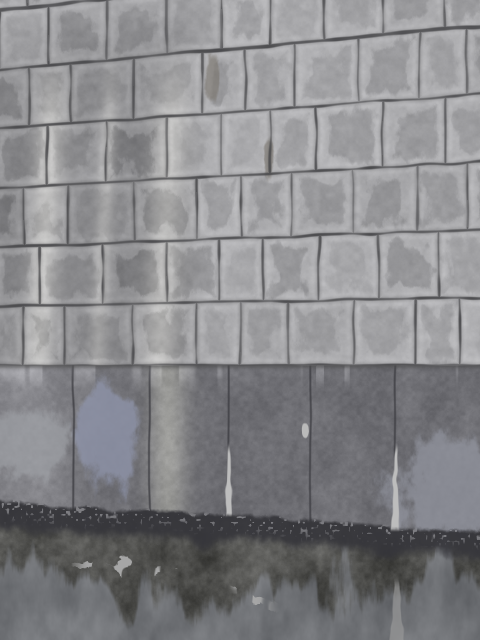
Reproduce this texture procedurally as a Shadertoy shader.

```glsl
float hash(vec2 p) {
    vec3 q = fract(p.xyx * 0.1031);
    q += dot(q, q.yzx + 33.33);
    return fract((q.x + q.y) * q.z);
}

float noise(vec2 p) {
    vec2 i = floor(p), f = fract(p);
    f = f * f * (3.0 - 2.0 * f);
    return mix(mix(hash(i), hash(i + vec2(1, 0)), f.x),
               mix(hash(i + vec2(0, 1)), hash(i + vec2(1, 1)), f.x), f.y);
}

float fbm(vec2 p) {
    float sum = 0.0, amp = 0.5;
    for (int i = 0; i < 5; i++, amp *= 0.5) {
        sum += amp * noise(p);
        p = p * 2.03 + 17.3;
    }
    return sum;
}

float band(float d, float halfWidth, float aa) {
    return 1.0 - smoothstep(halfWidth - aa, halfWidth + aa, abs(d));
}

float glow(float x, float centre, float width) {
    float d = (x - centre) / width;
    return exp(-d * d);
}

// Soft spot with a ragged outline
float blot(vec2 p, vec2 centre, vec2 size) {
    float d = length((p - centre) / size) + fbm(p * vec2(45, 28)) - 0.5;
    return 1.0 - smoothstep(0.75, 1.1, d);
}

// Vertical run that widens toward its foot
float drip(vec2 p, float x, float top, float foot, float width, float aa) {
    float along = clamp((p.y - top) / (foot - top), 0.0, 1.0);
    float d = p.x - x + (noise(p * 60.0) - 0.5) * 0.004;
    return band(d, width * (0.25 + 0.75 * along), aa)
         * smoothstep(top, top + 0.02, p.y) * (1.0 - smoothstep(foot - 0.008, foot, p.y));
}

// Uneven joint positions, staggered on every other course
float blockJoint(float i, float row) {
    float odd = mod(row, 2.0);
    float sway = mix(-0.018 * sin(1.57 * i) * exp(-0.12 * i), 0.011 * sin(1.3 * i - 1.7), odd);
    float jitter = (hash(vec2(i + 4.0, row + 9.0)) - 0.5) * 0.012;
    return 0.035 + 0.086 * i + 0.039 * odd + sway + jitter + 0.002 * row;
}

float slabJoint(float i) {
    return 0.1146 + 0.117 * i + 0.0022 * i * i;
}

// Pale bands of light on the left side
float lightColumns(vec2 p) {
    float x = p.x + 0.05 * (p.y - 0.3);
    float sum = glow(x, 0.073, 0.023) + 0.65 * glow(x, 0.165, 0.014) + glow(x, 0.262, 0.028);
    return sum * smoothstep(0.05, 0.2, p.y);
}

vec3 blockWall(vec2 p, float baseY, float aa) {
    float rowHeight = 0.0925 + 0.018 * p.x;
    float warp = (noise(p * 24.0) - 0.5) * 0.0035;
    float course = (baseY - p.y + warp) / rowHeight;
    float row = floor(course), dx = 1.0, block = 0.0;
    float dy = min(fract(course), 1.0 - fract(course)) * rowHeight;
    for (int i = -1; i < 10; i++) {
        float d = p.x + warp - blockJoint(float(i), row);
        dx = min(dx, abs(d));
        block += step(0.0, d);
    }
    float tone = hash(vec2(block, row) + 3.0), edge = min(dx, dy);
    // Weathered centres and pale rims
    vec3 col = vec3(0.675, 0.675, 0.685) + (tone - 0.5) * 0.045 + (fbm(p * 95.0) - 0.5) * 0.09;
    float ragged = edge + (fbm(p * vec2(42, 26) + tone * 40.0) - 0.5) * 0.05;
    col -= smoothstep(0.012, 0.021, ragged) * (0.025 + 0.07 * hash(vec2(row, block) + 21.0));
    col += 0.035 * glow(edge, 0.007, 0.005);
    // Shade on the left, crossed by light
    col -= 0.1 * (1.0 - smoothstep(0.27, 0.33, p.x)) * smoothstep(-0.05, 0.15, p.y);
    col += lightColumns(p) * vec3(0.17, 0.168, 0.155);
    // Brown runs below joints
    float rust = blot(p, vec2(0.42, 0.245), vec2(0.009, 0.032)) + blot(p, vec2(0.333, 0.12), vec2(0.012, 0.045));
    col = mix(col, vec3(0.47, 0.45, 0.42), rust * 0.6);
    // Mortar, heavier near the top
    float wear = noise(p * 38.0), heavy = 1.0 - smoothstep(0.02, 0.13, p.y);
    float across = band(dy, 0.0012 + 0.0013 * wear * (1.0 + heavy), aa);
    float upright = band(dx, 0.0008 + 0.0016 * wear, aa) * (0.6 + 0.4 * tone);
    col *= 1.0 - 0.1 * glow(edge, 0.0, 0.005);
    return mix(col, vec3(0.29, 0.29, 0.3), max(across, upright) * (0.6 + 0.4 * wear));
}

vec3 slabBand(vec2 p, float baseY, float aa) {
    vec3 col = vec3(0.435, 0.435, 0.455) + (fbm(p * vec2(22, 14)) + fbm(p * 130.0) - 1.0) * 0.1;
    col += 0.1 * glow(p.x, 0.045, 0.07) + vec3(0.17, 0.17, 0.14) * glow(p.x, 0.262, 0.03);
    col = mix(col, vec3(0.63, 0.64, 0.66), 0.65 * blot(p, vec2(0.04, 0.69), vec2(0.075, 0.06)));
    col = mix(col, vec3(0.55, 0.57, 0.65), 0.85 * blot(p, vec2(0.168, 0.68), vec2(0.052, 0.085)));
    col = mix(col, vec3(0.57, 0.58, 0.62), 0.75 * blot(p, vec2(0.71, 0.76), vec2(0.1, 0.085)));
    for (float k = 0.0; k < 5.0; k++) {
        float x = slabJoint(k), limed = step(1.0, k) * (1.0 - mod(k, 2.0));
        float bend = (noise(vec2(k, p.y * 20.0)) - 0.5) * 0.003;
        col = mix(col, vec3(0.24, 0.24, 0.26), 0.8 * band(p.x - x + bend, 0.0015, aa));
        col = mix(col, vec3(0.74), limed * drip(p, x, 0.69, 0.83, 0.006, aa));
    }
    col = mix(col, vec3(0.73), blot(p, vec2(0.477, 0.673), vec2(0.006, 0.012)));
    // Short pale runs and shadow under the blocks
    float runs = smoothstep(0.68, 0.8, noise(vec2(p.x * 70.0, 2.0)));
    col += 0.13 * runs * (1.0 - smoothstep(baseY, baseY + 0.045, p.y));
    return mix(col, vec3(0.3), 0.6 * glow(p.y, baseY, 0.005));
}

vec3 footing(vec2 p, float depth, float aa) {
    float cloud = fbm(p * vec2(28, 14)) - 0.5;
    vec3 col = vec3(0.32, 0.32, 0.31) + cloud * 0.25 + (fbm(p * 110.0) - 0.5) * 0.14;
    float tide = 0.92 + 0.025 * sin(p.x * 9.0 - 1.2) + (fbm(p * vec2(26, 5)) - 0.5) * 0.2;
    col = mix(col, vec3(0.47, 0.48, 0.5) + cloud * 0.2, 0.85 * smoothstep(-0.012, 0.018, p.y - tide));
    // Gritty dark ledge
    float ledge = 1.0 - smoothstep(0.03, 0.052, depth + cloud * 0.03);
    float grit = smoothstep(0.68, 0.88, noise(p * 240.0)) * (1.0 - smoothstep(0.005, 0.035, depth));
    col = mix(col, vec3(0.21, 0.21, 0.23) + grit * 0.3, ledge * 0.9);
    // Lime chips along a slanting crack
    float crack = p.y - 0.845 - 0.22 * p.x + (fbm(p * 30.0) - 0.5) * 0.06;
    float chips = smoothstep(0.56, 0.68, noise(p * vec2(65, 40))) * band(p.x - 0.27, 0.15, 0.02);
    col = mix(col, vec3(0.65), chips * band(crack, 0.006, aa));
    col = mix(col, vec3(0.6), 0.7 * drip(p, 0.62, 0.9, 1.02, 0.012, aa));
    return mix(col, vec3(0.7), drip(p, slabJoint(4.0), 0.76, 0.832, 0.007, aa));
}

void mainImage(out vec4 fragColor, in vec2 fragCoord) {
    vec2 uv = fragCoord / iResolution.xy;
    vec2 p = vec2(uv.x * 0.75, 1.0 - uv.y); // y runs downward
    float aa = 1.0 / iResolution.y, base = 0.571;
    float ledgeTop = 0.786 + 0.058 * p.x + (fbm(p * 35.0) - 0.5) * 0.018;
    vec3 col = mix(blockWall(p, base, aa), slabBand(p, base, aa), smoothstep(-aa, aa, p.y - base));
    col = mix(col, footing(p, p.y - ledgeTop, aa), smoothstep(-0.004, 0.004, p.y - ledgeTop));
    fragColor = vec4(clamp(col, 0.0, 1.0), 1.0);
}
```
